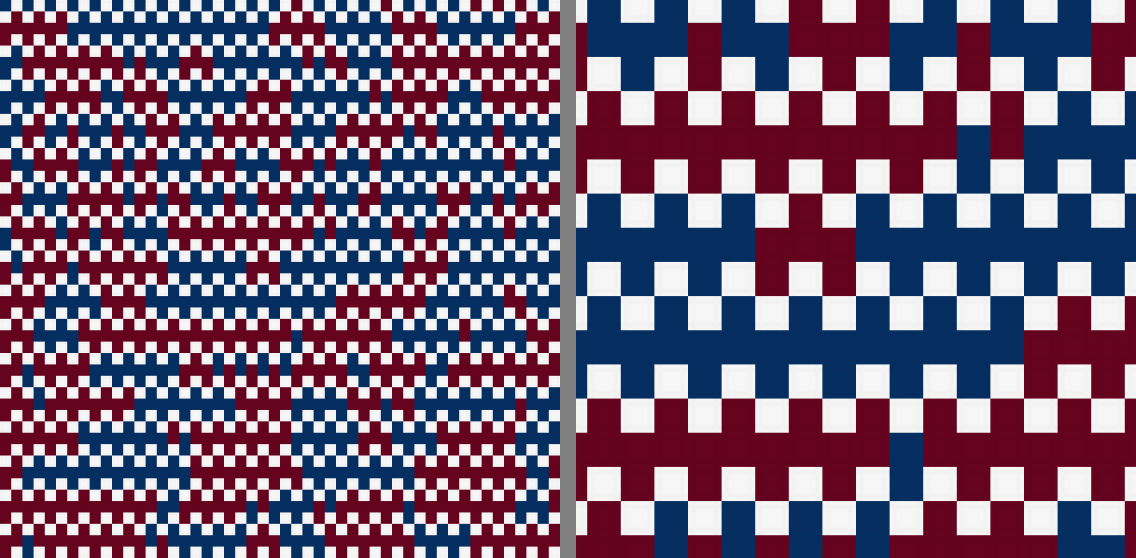
Left: the whole. Right: its middle third, enlarged.
Give the GLSL for this pattern, as a WebGL 2 fragment shader.

```glsl
#version 300 es
precision highp float;
// Woven cloth of 50 x 49 cells: two rows of white checks, then one solid row.
// Each band of three rows shares a run of red and blue threads, chosen by
// thresholded noise along the row with a few stray threads flipped.

uniform vec2 u_resolution;
out vec4 outColor;

const vec2 CELLS = vec2(50.0, 49.0);
const float RUN_LENGTH = 3.6;     // columns per noise step
const float STRAY_CHANCE = 0.09;  // share of flipped threads

const vec3 WHITE = vec3(0.965);
const vec3 NAVY = vec3(0.02, 0.18, 0.38);
const vec3 MAROON = vec3(0.40, 0.01, 0.12);

float hash(vec2 p) {
    return fract(sin(dot(p, vec2(127.1, 311.7))) * 43758.5453);
}

// Smooth noise along one band
float bandNoise(float x, float band) {
    float i = floor(x);
    float t = smoothstep(0.0, 1.0, x - i);
    return mix(hash(vec2(i, band)), hash(vec2(i + 1.0, band)), t);
}

// Red or blue thread for a column of a band
vec3 threadColor(float column, float band) {
    float offset = 20.0 * hash(vec2(band, 71.0));
    float red = step(0.5, bandNoise(column / RUN_LENGTH + offset, band));
    float stray = step(hash(vec2(column + 13.0, band + 57.0)), STRAY_CHANCE);
    return mix(NAVY, MAROON, abs(red - stray));
}

// White checks lie on odd columns of the first row, even ones of the second
vec3 cellColor(vec2 cell) {
    float row = mod(cell.y, 3.0);
    bool check = row < 1.5 && mod(cell.x + row, 2.0) > 0.5;
    float band = floor((cell.y + 2.0) / 3.0);
    return check ? WHITE : threadColor(cell.x, band);
}

// Blend the four nearest cells over about one pixel at their borders
vec3 smoothCells(vec2 p, vec2 cellPixels) {
    vec2 q = p - 0.5;
    vec2 cell = floor(q);
    vec2 w = clamp((fract(q) - 0.5) * cellPixels + 0.5, 0.0, 1.0);
    vec3 top = mix(cellColor(cell), cellColor(cell + vec2(1.0, 0.0)), w.x);
    vec3 bottom = mix(cellColor(cell + vec2(0.0, 1.0)), cellColor(cell + 1.0), w.x);
    return mix(top, bottom, w.y);
}

// Faint thread lines just inside each cell
float threadLines(vec2 p) {
    vec2 edge = 0.5 - abs(fract(p) - 0.5);
    vec2 line = 1.0 - smoothstep(0.03, 0.1, abs(edge - 0.16));
    return max(line.x, line.y);
}

void main() {
    vec2 uv = gl_FragCoord.xy / u_resolution;
    vec2 p = vec2(uv.x, 1.0 - uv.y) * CELLS;   // rows count from the top
    vec3 color = smoothCells(p, u_resolution / CELLS);
    color *= 1.0 - 0.015 * threadLines(p);
    outColor = vec4(color, 1.0);
}
```
